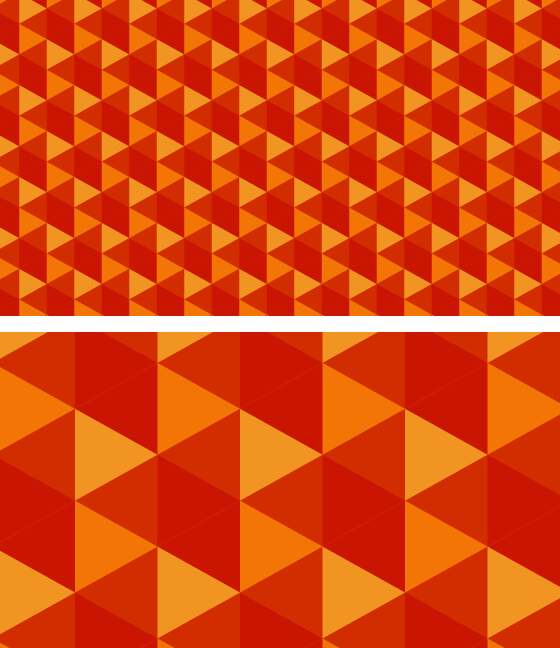
Top, the full canvas; bottom, a detail of the centre.
Reproduce this pattern procedurally as a WebGL 2 fragment shader.

```glsl
#version 300 es
precision highp float;
// Triangular tiling: large two-tone red triangles parted by amber and orange ones.

// Lengths are fractions of the canvas height.
#define COLUMN_WIDTH 0.08704
#define SIDE_LENGTH 0.0969
#define ORIGIN vec2(0.0606, 0.731)
#define SEAM_WIDTH 0.012
#define SEAM_STRENGTH 0.3
#define SAMPLES 4

uniform vec2 u_resolution;
out vec4 fragColor;

const vec3 AMBER  = vec3(0.949, 0.580, 0.129);
const vec3 ORANGE = vec3(0.949, 0.460, 0.020);
const vec3 FLAME  = vec3(0.824, 0.176, 0.000);
const vec3 RED    = vec3(0.796, 0.082, 0.012);

vec3 triangleColor(vec2 p) {
    // x counts columns, y counts triangle sides downwards.
    vec2 q = (p - ORIGIN) / vec2(COLUMN_WIDTH, -SIDE_LENGTH);
    float column = floor(q.x);
    float across = q.x - column;

    // Each column is shifted by half of its three-side period.
    float along = q.y + 1.5 * column;
    float falling = mod(along - 0.5 * across, 3.0);
    float rising = mod(along + 0.5 * across, 3.0);
    int band = int(falling);

    // Both diagonals share a band only inside right-pointing triangles.
    bool pointsRight = band == int(rising);
    vec3 color = band == 2 ? RED : FLAME;
    if (pointsRight && band == 0) color = AMBER;
    if (pointsRight && band == 1) color = ORANGE;

    // Faint seam where the two dark triangles meet.
    float seamDistance = min(rising, 3.0 - rising);
    if (band == 2 && seamDistance < SEAM_WIDTH) color = mix(color, FLAME, SEAM_STRENGTH);
    return color;
}

void main() {
    // Average a grid of samples per pixel for smooth edges.
    vec3 sum = vec3(0.0);
    for (int j = 0; j < SAMPLES; j++) {
        for (int i = 0; i < SAMPLES; i++) {
            vec2 offset = (vec2(i, j) + 0.5) / float(SAMPLES) - 0.5;
            sum += triangleColor((gl_FragCoord.xy + offset) / u_resolution.y);
        }
    }
    fragColor = vec4(sum / float(SAMPLES * SAMPLES), 1.0);
}
```
